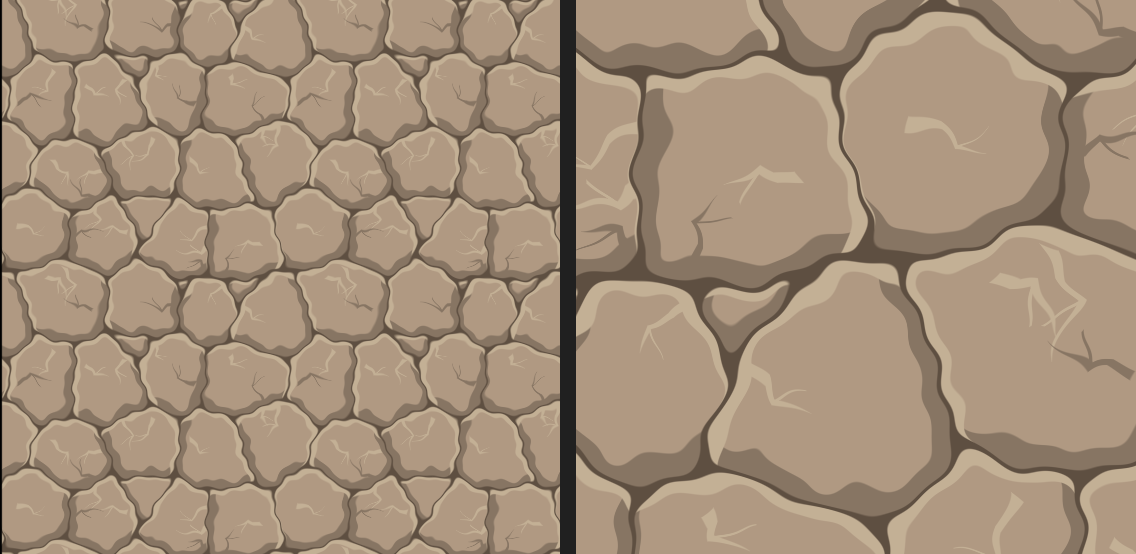
Left, the full canvas; right, a detail of the centre.
A Shadertoy shader for this texture:

```glsl
// Tiling wall of flat-shaded tan cobblestones with lit rims, shaded rims and cracks.

const vec3 FACE   = vec3(0.69, 0.60, 0.51);
const vec3 LIGHT  = vec3(0.765, 0.69, 0.585);
const vec3 SHADE  = vec3(0.53, 0.46, 0.39);
const vec3 MORTAR = vec3(0.37, 0.31, 0.255);

const float TILE = 4.0;            // stones along one repeat
const float REPEATS = 2.0;         // repeats across the canvas width
const float JITTER = 0.46;         // scatter of stone centres
const float SIZE_SPREAD = 0.14;    // variation of stone weights
const float PEBBLE_CHANCE = 0.24;
const float PEBBLE_WEIGHT = -0.19;
const float GAP = 0.010;           // half width of the mortar
const float LIGHT_RIM = 0.062;
const float SHADE_RIM = 0.095;
const float CORNER = 26.0;         // higher gives sharper corners
const float WOBBLE = 0.022;        // roughness of the outlines
const float MARGIN = 0.0035;       // black strip on the left
const float PI = 3.14159265;

vec2 hash2(vec2 cell, float salt) {
    vec2 p = mod(cell, TILE) + salt * vec2(7.0, 13.0) + 1.0;
    vec3 h = fract(p.xyx * vec3(0.1031, 0.1030, 0.0973));
    h += dot(h, h.yzx + 33.33);
    return fract((h.xx + h.yz) * h.zy);
}

// Layered sines that repeat with the tile.
vec2 wobble(vec2 p) {
    p *= 2.0 * PI / TILE;
    return sin(vec2(7.0 * p.y + 3.0 * p.x, 8.0 * p.x - 2.0 * p.y) + 1.3)
         + 0.6 * sin(vec2(15.0 * p.y - 6.0 * p.x, 13.0 * p.x + 9.0 * p.y));
}

vec2 stoneCentre(vec2 cell) {
    vec2 stagger = vec2(0.5 * mod(cell.y, 2.0), 0.0);
    return cell + 0.5 + stagger + JITTER * (hash2(cell, 0.0) - 0.5);
}

// Centre and weight; pebbles sit between three stones.
vec3 site(vec2 cell, int kind) {
    if (kind == 0) return vec3(stoneCentre(cell), SIZE_SPREAD * (hash2(cell, 1.0).x - 0.5));
    if (hash2(cell, 2.0).x > PEBBLE_CHANCE) return vec3(cell, -9.0);
    vec2 above = cell + vec2(mod(cell.y, 2.0), 1.0);
    vec2 middle = stoneCentre(cell) + stoneCentre(cell + vec2(1.0, 0.0)) + stoneCentre(above);
    return vec3(middle / 3.0, PEBBLE_WEIGHT);
}

// Tapered, kinked and forked stroke running inward from the rim.
float crack(vec2 q, float angle, vec2 shape, float width) {
    vec2 inward = -vec2(cos(angle), sin(angle));
    q += 0.42 * inward;
    float x = dot(q, inward);
    float y = dot(q, vec2(-inward.y, inward.x)) + 0.25 * (shape.y - 0.5);
    float span = mix(0.25, 0.55, shape.x);
    float kink = span * mix(0.35, 0.65, shape.y);
    float bend = shape.x > 0.5 ? 0.6 : -0.6;
    y += bend * (abs(x - kink) - 0.5 * abs(x - 0.6 * kink));
    float taper = width * (1.0 - x / span);
    float stem = max(abs(y) - taper, abs(x - 0.5 * span) - 0.5 * span);
    float arm = abs(y + 1.5 * bend * (x - kink)) - 0.7 * taper;
    arm = max(arm, abs(x - kink - 0.06) - 0.06);
    return min(stem, arm);
}

void mainImage(out vec4 fragColor, in vec2 fragCoord) {
    vec2 uv = fragCoord / iResolution.x;
    float scale = TILE * REPEATS;
    float aa = 0.9 * scale / iResolution.x;
    vec2 flat_p = uv * scale;
    vec2 p = flat_p + WOBBLE * wobble(flat_p);
    vec2 base = floor(p);

    // Find the stone that owns this point.
    float best = 1e5;
    vec2 owner = base, centre = base;
    int ownerKind = 0;
    for (int k = 0; k < 2; k++)
    for (int j = -2; j <= 2; j++)
    for (int i = -2; i <= 2; i++) {
        vec2 cell = base + vec2(i, j);
        vec3 s = site(cell, k);
        float power = dot(p - s.xy, p - s.xy) - s.z;
        if (power < best) { best = power; owner = cell; centre = s.xy; ownerKind = k; }
    }

    // Blend the distances to all sides, widening the rims by facing.
    vec2 lightDir = normalize(vec2(1.7 * (hash2(owner, 3.0).x - 0.5), 1.0));
    float rimScale = (ownerKind == 0 ? 1.0 : 0.6) * (1.0 + 0.22 * wobble(p.yx + centre).x);
    vec3 sums = vec3(0.0);
    for (int k = 0; k < 2; k++)
    for (int j = -2; j <= 2; j++)
    for (int i = -2; i <= 2; i++) {
        vec3 s = site(base + vec2(i, j), k);
        vec2 toward = s.xy - centre;
        float gapLength = length(toward);
        if (gapLength < 1e-4 || s.z < -1.0) continue;
        float edge = (dot(p - s.xy, p - s.xy) - s.z - best) / (2.0 * gapLength) - GAP;
        float facing = dot(toward / gapLength, lightDir);
        float lit = mix(-0.04, LIGHT_RIM * rimScale, smoothstep(-0.1, 0.3, facing));
        float dark = mix(-0.04, SHADE_RIM * rimScale, smoothstep(-0.1, 0.3, -facing));
        sums += exp(-CORNER * (edge - vec3(0.0, lit, dark)));
    }
    vec3 inside = -log(sums + 1e-20) / CORNER;   // body, lit rim, shaded rim

    // Face with cracks, then rims, then mortar.
    vec3 color = FACE;
    if (ownerKind == 0) {
        for (int n = 0; n < 3; n++) {
            vec2 pick = hash2(owner, 4.0 + float(n));
            vec2 shape = hash2(owner, 8.0 + float(n));
            bool bright = n < 2;
            float angle = PI * (pick.x + (bright ? 0.0 : 1.0));
            float d = crack(p - centre, angle, shape, bright ? 0.036 : 0.032);
            if (pick.y < 0.65) color = mix(color, bright ? LIGHT : SHADE, smoothstep(aa, -aa, d));
        }
    }
    color = mix(color, SHADE, smoothstep(aa, -aa, inside.z));
    color = mix(color, LIGHT, smoothstep(aa, -aa, inside.y));
    color = mix(color, MORTAR, smoothstep(aa, -aa, inside.x));
    color *= smoothstep(-aa, aa, (uv.x - MARGIN) * scale);
    fragColor = vec4(color, 1.0);
}
```
